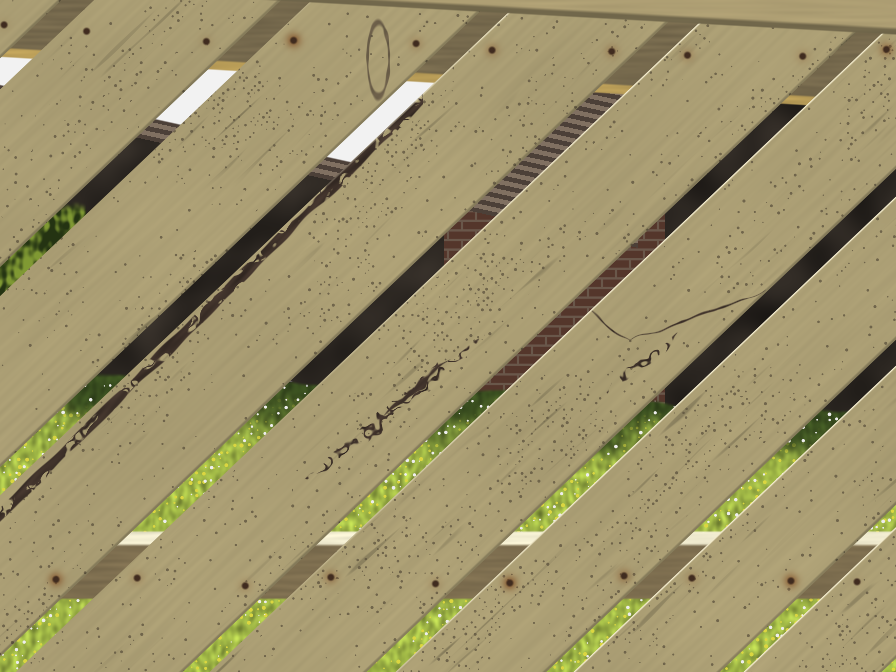
Write a WebGL 1 fragment shader that draws this pattern.

```glsl
precision highp float;
// Weathered diagonal fence slats with a garden showing through the gaps.
uniform vec2 u_resolution;
#define PIXEL (1.0 / u_resolution.y)

vec2 hash2(vec2 p) {
  return fract(sin(vec2(dot(p, vec2(127.1, 311.7)), dot(p, vec2(269.5, 183.3)))) * 43758.5);
}

float corner(vec2 id, vec2 f, vec2 o) { return dot(hash2(id + o) * 2.0 - 1.0, f - o); }

// Gradient noise
float noise(vec2 p) {
  vec2 i = floor(p), f = fract(p), u = f * f * (3.0 - 2.0 * f);
  return mix(mix(corner(i, f, vec2(0, 0)), corner(i, f, vec2(1, 0)), u.x),
             mix(corner(i, f, vec2(0, 1)), corner(i, f, vec2(1, 1)), u.x), u.y);
}

// Round dots, one per cell, kept with the given density
float speckle(vec2 p, float cells, float density) {
  vec2 q = p * cells, id = floor(q), h = hash2(id + 7.0);
  float r = 0.08 + 0.2 * h.y, aa = cells * PIXEL * 0.5;
  float d = length(q - id - 0.3 - 0.4 * hash2(id));
  return step(h.x, density) * (1.0 - smoothstep(r - aa, r + aa, d));
}

// Wandering, tapered crack from a to b
float crack(vec2 q, vec2 a, vec2 b, float w) {
  q += 0.008 * vec2(noise(q * 30.0), noise(q * 30.0 + 9.0));
  vec2 e = b - a;
  float t = clamp(dot(q - a, e) / dot(e, e), 0.0, 1.0);
  float r = w * (0.5 + noise(q * 60.0)) * sin(3.14 * t);
  return 1.0 - smoothstep(-PIXEL, PIXEL, length(q - a - e * t) - r);
}

// Slat spacing narrows toward the lower right
float slatStart(float k) { return 1.075 + 0.2943 * k - 0.0059 * k * k; }

// House, sky, lawn and rails behind the slats; q.y runs downward
vec3 garden(vec2 q) {
  float n = noise(q * 16.0), fine = noise(q * vec2(110, 70));
  vec3 c = vec3(0.17, 0.15, 0.13) * (1.0 + 0.7 * n);
  vec2 b = q * vec2(24, 70);
  b.x += 0.5 * mod(floor(b.y), 2.0);
  vec2 m = abs(fract(b) - 0.5);
  float mortar = max(smoothstep(0.44, 0.48, m.x), smoothstep(0.32, 0.44, m.y));
  vec3 brick = mix(vec3(0.33, 0.21, 0.17), vec3(0.41, 0.34, 0.29), mortar);
  c = mix(c, brick, step(0.66, q.x) * step(q.x, 0.99));
  vec3 leaves = mix(vec3(0.14, 0.2, 0.07), vec3(0.5, 0.6, 0.2), smoothstep(-0.2, 0.4, fine + n));
  c = mix(c, leaves, smoothstep(0.3, 0.32, q.y + 0.05 * n) * step(q.x, 0.13 + 0.04 * n));
  // Roof and bright sky
  float roof = q.y - 0.125 - 0.22 * q.x;
  vec3 tiles = mix(vec3(0.3, 0.25, 0.22), vec3(0.5, 0.44, 0.38), step(0.5, fract(roof * 70.0)));
  c = mix(c, tiles, step(roof, 0.035) * step(q.x, 0.95));
  c = mix(c, vec3(0.95), (1.0 - smoothstep(0.0, 2.0 * PIXEL, roof)) * step(q.x, 0.65));
  // Lawn, shaded at the back, with white and yellow flowers
  float lawn = q.y - 0.545 - 0.05 * q.x + 0.02 * n;
  float sun = smoothstep(0.02, 0.1, lawn + 0.05 * n);
  vec3 grass = mix(vec3(0.22, 0.3, 0.12), vec3(0.62, 0.71, 0.27), sun) * (1.0 + 0.5 * fine);
  grass = mix(grass, vec3(0.86, 0.84, 0.25), speckle(q, 90.0, 0.5) * sun);
  grass = mix(grass, vec3(0.93), speckle(q + 3.0, 100.0, 0.25));
  c = mix(c, grass, smoothstep(0.0, 0.008, lawn));
  // Rails, sunlit along one edge
  float wood = 1.0 + 0.15 * noise(q * vec2(12, 160)), top = q.y - 0.083 - 0.06 * q.x;
  vec3 beam = mix(vec3(0.46, 0.41, 0.3), vec3(0.72, 0.61, 0.34), smoothstep(-0.014, -0.01, top));
  c = mix(c, beam * wood, 1.0 - smoothstep(0.0, 2.0 * PIXEL, top));
  beam = mix(vec3(0.95, 0.93, 0.82), vec3(0.49, 0.43, 0.31), smoothstep(0.808, 0.814, q.y));
  return mix(c, beam * wood, 1.0 - smoothstep(0.048, 0.052, abs(q.y - 0.841)));
}

// Paint, grain and wear of slat i; t is the offset from its upper edge
vec3 slat(vec2 q, float i, float t, float width) {
  vec2 g = vec2(0.725 * q.x - 0.689 * q.y, 0.689 * q.x + 0.725 * q.y), seed = i * vec2(17, 5);
  vec3 c = vec3(0.67, 0.62, 0.455) * (1.0 + 0.05 * noise(q * 4.0));
  c *= 1.0 + 0.06 * noise(g * vec2(5, 140) + seed);
  float mould = smoothstep(-0.15, 0.45, noise(g * vec2(4, 8) + seed));
  c *= 1.0 - 0.3 * mould * smoothstep(0.25, 0.45, noise(g * vec2(8, 120) - seed));
  c = mix(c, vec3(0.36, 0.32, 0.24), 0.75 * speckle(g, 120.0, 0.06 + 0.42 * mould));
  // Peeling paint and splits
  vec3 bare = vec3(0.24, 0.19, 0.16) * (1.0 + 0.5 * noise(g * vec2(20, 130)));
  float crazing = 1.0 - smoothstep(0.02, 0.1, abs(noise(g * vec2(60, 75)))), wear = 0.0;
  if (i == -1.0) {
    float d = abs(t - mix(0.032, 0.008, q.x / 0.6)) - 0.011 - 0.014 * noise(vec2(g.x * 14.0, 2.0));
    wear = (1.0 - smoothstep(-0.002, 0.002, d)) * step(q.x, 0.63);
    wear *= max(smoothstep(-0.16, -0.08, noise(g * vec2(40, 70))), crazing);
  } else if (i == 0.0) {
    wear = max(crack(q, vec2(0.57, 0.62), vec2(0.67, 0.535), 0.009),
               crazing * crack(q, vec2(0.45, 0.72), vec2(0.72, 0.5), 0.02));
  } else if (i == 1.0) {
    wear = max(crack(q, vec2(0.877, 0.46), vec2(0.937, 0.507), 0.002),
               crack(q, vec2(0.937, 0.507), vec2(1.137, 0.434), 0.003));
    wear = max(wear, crazing * crack(q, vec2(0.895, 0.59), vec2(1.01, 0.495), 0.012));
  } else if (i == -2.0) {
    float ring = abs(length((q - vec2(0.563, 0.088)) / vec2(0.016, 0.055)) - 1.0);
    wear = 0.6 - 0.6 * smoothstep(0.04, 0.16, ring + 0.15 * noise(q * 50.0));
  }
  c = mix(c, bare, wear);
  // Two rusty nails at each rail
  for (int j = 0; j < 4; j++) {
    vec2 r = hash2(vec2(i + 20.0, j));
    float s = mix(slatStart(i), slatStart(i + 1.0), mix(0.12, 0.72, mod(float(j), 2.0)));
    float y = (j < 2 ? 0.045 + 0.025 * s : 0.865) + 0.02 * (r.x - 0.5);
    float d = length(q - vec2(s - y / 0.95, y));
    c = mix(c, vec3(0.5, 0.3, 0.14), 0.8 * r.y * exp(-d * d * 9000.0));
    c = mix(c, vec3(0.25, 0.17, 0.12), 1.0 - smoothstep(0.003, 0.007, d));
  }
  // Sunlit upper edge and shaded lower edge
  c = mix(c, vec3(0.95, 0.92, 0.8), (1.0 - smoothstep(0.002, 0.006, t)) * smoothstep(0.3, 0.9, q.x));
  return c * (1.0 - 0.22 * smoothstep(width - 0.009, width - 0.004, t));
}

void main() {
  vec2 q = vec2(gl_FragCoord.x, u_resolution.y - gl_FragCoord.y) * PIXEL;
  // Invert the slat spacing to find the slat index
  float s = q.x + q.y / 0.95, aa = 1.5 * PIXEL;
  float i = floor((0.2943 - sqrt(0.08661 - 0.0236 * (s - 1.075))) / 0.0118);
  float t = s - slatStart(i), gap = 0.037 - 0.002 * i + 0.008 * hash2(vec2(i, 3)).x;
  float width = slatStart(i + 1.0) - slatStart(i) - gap;
  float cover = smoothstep(0.0, aa, t) * (1.0 - smoothstep(width - aa, width, t));
  vec3 c = mix(garden(q), slat(q, i, t, width), cover);
  // Capping rail
  float cap = q.y + 0.022 - 0.055 * q.x;
  vec3 rail = vec3(0.68, 0.62, 0.45) * (1.0 + 0.08 * noise(q * vec2(8, 150)));
  rail *= 1.0 - 0.35 * smoothstep(-0.012, -0.006, cap);
  gl_FragColor = vec4(mix(c, rail, 1.0 - smoothstep(-PIXEL, PIXEL, cap)), 1.0);
}
```
